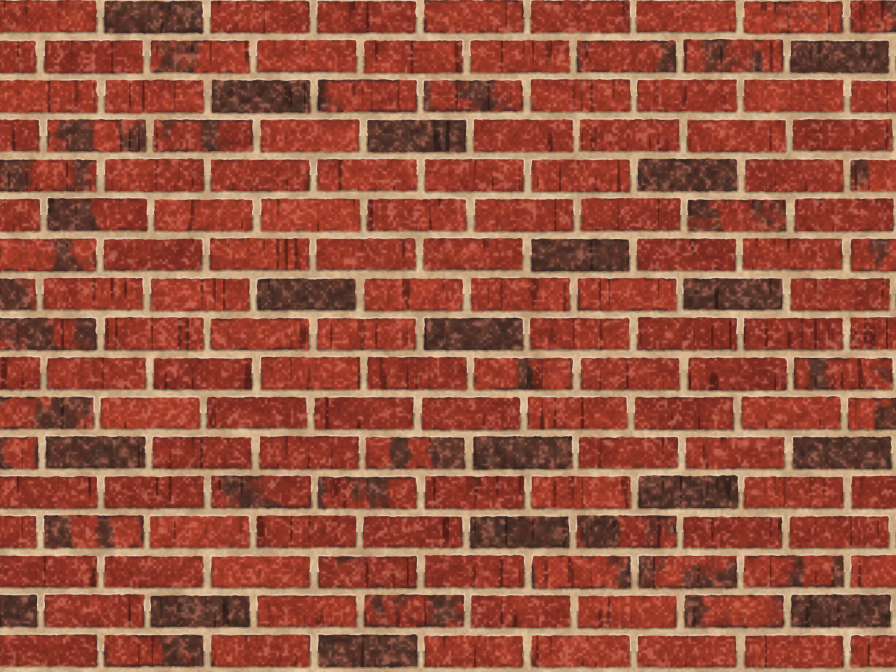
Give the GLSL for this texture, as a WebGL 1 fragment shader.

```glsl
precision highp float;
// Weathered red brick wall in running bond with pale sandy mortar.
// Each brick is a rough rounded box whose hashed id sets size, tone and scorching;
// layered value noise adds grain, wire-cut grooves, dark rims and pale salt.

uniform vec2 u_resolution;

// Lengths are fractions of the canvas height.
#define PITCH vec2(0.1587, 0.0590)
#define ORIGIN vec2(0.1476, 0.0017)
#define JOINT 0.0118
#define BOND 0.535
#define ROW_JITTER 0.045
#define CORNER 0.0026
#define ROUGHNESS 0.0026
#define DARK_SHARE 0.13
#define SCORCH_SHARE 0.38
#define GRAIN 230.0

const vec3 BRIGHT_RED = vec3(0.67, 0.245, 0.17);
const vec3 DEEP_RED = vec3(0.50, 0.175, 0.135);
const vec3 PINK_FLECK = vec3(0.76, 0.46, 0.39);
const vec3 CHAR_BROWN = vec3(0.35, 0.235, 0.19);
const vec3 CHAR_BLACK = vec3(0.21, 0.14, 0.125);
const vec3 SAND = vec3(0.85, 0.73, 0.58);
const vec3 DAMP_SAND = vec3(0.72, 0.57, 0.43);
const vec3 SALT = vec3(0.90, 0.82, 0.74);

float hash(vec2 p) {
  vec3 q = fract(p.xyx * 0.1031);
  q += dot(q, q.yzx + 33.33);
  return fract((q.x + q.y) * q.z);
}

float noise(vec2 p) {
  vec2 i = floor(p);
  vec2 f = fract(p);
  f = f * f * (3.0 - 2.0 * f);
  float low = mix(hash(i), hash(i + vec2(1.0, 0.0)), f.x);
  float high = mix(hash(i + vec2(0.0, 1.0)), hash(i + vec2(1.0, 1.0)), f.x);
  return mix(low, high, f.y);
}

float roundedBox(vec2 p, vec2 halfSize) {
  vec2 q = abs(p) - halfSize + CORNER;
  return length(max(q, 0.0)) + min(max(q.x, q.y), 0.0) - CORNER;
}

vec3 brickColor(vec2 p, vec2 id, float d, float fine, float medium) {
  vec2 seed = id * 17.0 + 200.0;
  float kind = hash(seed + 3.0);

  // Base tone, with soft variation inside each brick
  float tone = 0.65 * hash(seed + 7.0) + 0.55 * noise(p * vec2(28.0, 40.0) + seed);
  vec3 color = mix(DEEP_RED, BRIGHT_RED, clamp(tone, 0.0, 1.0));

  // Fully dark bricks, and scorched bands on some of the others
  float band = noise(p * vec2(32.0, 9.0) + seed + 11.0);
  float patchy = noise(p * 85.0 + seed);
  float scorched = step(1.0 - SCORCH_SHARE, kind);
  float charred = scorched * smoothstep(0.50, 0.80, band + 0.3 * (patchy - 0.5)) * 0.85;
  float dark = step(1.0 - DARK_SHARE, kind);
  charred = max(charred, dark * (0.78 + 0.22 * patchy));
  color = mix(color, mix(CHAR_BLACK, CHAR_BROWN, 0.35 + 0.8 * medium), charred);

  // Vertical wire-cut grooves
  float groove = noise(vec2(p.x * 150.0, p.y * 14.0) + seed);
  color *= 1.0 - 0.35 * smoothstep(0.76, 0.95, groove);

  // Sandy grain and pale flecks
  color *= 0.78 + 0.24 * fine + 0.20 * medium;
  float fleck = smoothstep(0.50, 0.90, 0.6 * fine + 0.4 * medium);
  color = mix(color, PINK_FLECK, fleck * mix(0.62, 0.45, charred));

  // Broken dark rim, stronger on scorched bricks
  float rim = smoothstep(-0.0065, -0.0005, d) * smoothstep(0.30, 0.75, patchy);
  return mix(color, CHAR_BLACK, rim * (0.35 + 0.30 * scorched));
}

vec3 mortarColor(vec2 p, vec2 local, float d, float fine, float medium) {
  vec3 color = mix(DAMP_SAND, SAND, 0.25 + 0.8 * noise(p * 45.0));
  color *= 0.90 + 0.12 * fine + 0.08 * medium;

  // Salt on top of the bricks, thin shadow beneath them
  float contact = 1.0 - smoothstep(0.0005, 0.0040, d);
  float above = step(0.0, local.y);
  color = mix(color, SALT, contact * above * smoothstep(0.35, 0.7, noise(p * 60.0)) * 0.8);
  return color * (1.0 - 0.30 * contact * (1.0 - above));
}

void main() {
  vec2 p = gl_FragCoord.xy / u_resolution.y;

  // Running bond: odd rows slide back, each row drifts slightly
  vec2 grid = (p - ORIGIN) / PITCH;
  float row = floor(grid.y);
  grid.x += BOND * mod(row, 2.0) + ROW_JITTER * (hash(vec2(row + 40.0, 9.0)) - 0.5);
  vec2 id = vec2(floor(grid.x), row);
  vec2 local = (fract(grid) - 0.5) * PITCH;

  // Slightly uneven bricks with a crumbled outline
  vec2 wobble = vec2(hash(id + 61.0), hash(id + 83.0)) - 0.5;
  vec2 halfSize = 0.5 * (PITCH - JOINT) + wobble.yx * 0.0012;
  float d = roundedBox(local - wobble * 0.0018, halfSize);
  d += ROUGHNESS * (0.6 * noise(p * 120.0) + 0.4 * noise(p * 260.0) - 0.5);

  float fine = noise(p * GRAIN);
  float medium = noise(p * GRAIN * 0.47 + 31.0);
  float soft = max(0.8 / u_resolution.y, 0.0009);
  float brick = 1.0 - smoothstep(-soft, soft, d);
  vec3 color = mix(mortarColor(p, local, d, fine, medium),
                   brickColor(p, id, d, fine, medium), brick);
  gl_FragColor = vec4(color, 1.0);
}
```
